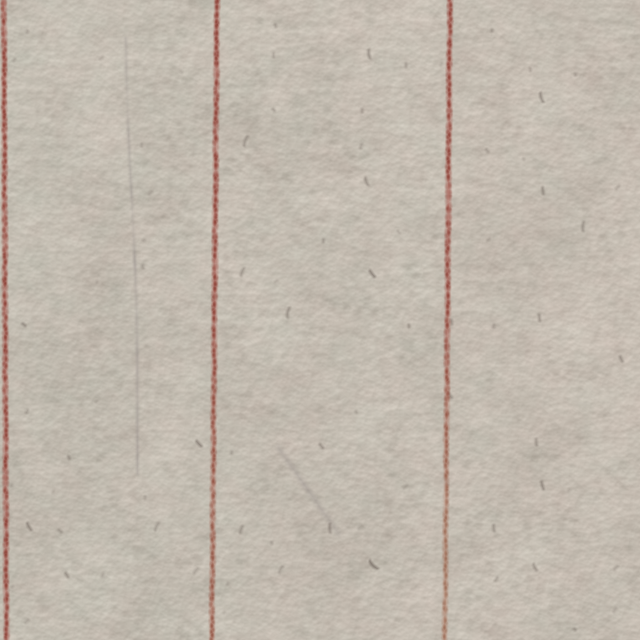
Reproduce this texture procedurally as a WebGL 2 fragment shader.

```glsl
#version 300 es
precision highp float;
// Worn grey rag paper ruled with three thin, uneven red vertical lines.
// Cellular noise gives grain and smudges, layered sines the clouds and laid
// streaks; blurred fibres and a few dull pencil marks lie on top.
#define LINE_HALF_WIDTH 0.0035
#define LINE_SOFTNESS 0.0036
#define GRAIN_STRENGTH 0.042
#define CLOUD_STRENGTH 0.022
#define STREAK_STRENGTH 0.020
#define SMUDGE_STRENGTH 0.036
#define LAID_BANDS 39.0
#define LAID_STRENGTH 0.008
#define FIBRE_GRID 15.0
#define FIBRE_CHANCE 0.36
uniform vec2 u_resolution;
out vec4 fragColor;

const vec3 PAPER = vec3(0.763, 0.734, 0.690);
const vec3 INK = vec3(0.63, 0.35, 0.31);
const vec3 FADED_INK = vec3(0.66, 0.46, 0.37);
const vec3 FIBRE = vec3(0.45, 0.41, 0.38);
const vec3 PENCIL = vec3(0.57, 0.54, 0.53);

vec2 hash2(vec2 p) {
    vec3 q = fract(p.xyx * vec3(0.1031, 0.1030, 0.0973));
    q += dot(q, q.yzx + 33.33);
    return fract((q.xx + q.yz) * q.zy);
}

// Distance to the nearest scattered point, in cells.
float cellular(vec2 p) {
    vec2 cell = floor(p);
    float nearest = 4.0;
    for (int i = 0; i < 9; i++) {
        vec2 corner = cell + vec2(i % 3, i / 3) - 1.0;
        nearest = min(nearest, distance(p, corner + hash2(corner + 40.0)));
    }
    return nearest;
}

// Cellular bumps lit from above.
float relief(vec2 p) {
    return cellular(p + vec2(0.12, -0.45)) - cellular(p);
}

// Slow cloudy variation from warped sines, about -1 to 1.
float mottle(vec2 p) {
    float sum = 0.0, weight = 0.5;
    for (int i = 0; i < 4; i++) {
        sum += weight * sin(p.x + 1.7 * sin(p.y * 0.8)) * sin(p.y + 1.3 * sin(p.x * 0.7));
        p = mat2(1.5, 1.1, -1.1, 1.5) * p + 2.3;
        weight *= 0.7;
    }
    return sum;
}

float segmentDistance(vec2 p, vec2 a, vec2 b) {
    vec2 ab = b - a;
    return length(p - a - ab * clamp(dot(p - a, ab) / dot(ab, ab), 0.0, 1.0));
}

float stroke(float d, float halfWidth, float softness) {
    float s = max(softness, 0.75 / u_resolution.y);
    return 1.0 - smoothstep(halfWidth - s, halfWidth + s, d);
}

vec3 paperColor(vec2 uv) {
    vec2 warped = uv + 0.003 * vec2(mottle(uv * 47.0), mottle(uv * 41.0 + 9.0));
    float grain = 0.8 * relief(uv * vec2(72.0, 104.0))
                + 0.8 * relief(uv * vec2(125.0, 150.0) + 17.0)
                + 0.9 * (0.5 - cellular(warped * vec2(56.0, 74.0) + 51.0));
    float blot = 1.0 - smoothstep(0.05, 0.55, cellular(warped * vec2(42.0, 56.0) + 23.0));
    blot *= smoothstep(-0.25, 0.6, mottle(uv * 27.0 + 5.0));
    float wave = uv.y * LAID_BANDS + 0.5 * mottle(uv * vec2(7.0, 4.0));
    float laid = sin(6.2832 * wave) * (0.6 + 0.6 * mottle(uv * 9.0 + 4.0));
    laid *= mix(0.3, 1.0, smoothstep(0.2, 0.7, uv.y));
    float cloud = mottle(uv * 11.0 + 3.0) + 0.8 * mottle(uv * 38.0);
    float streak = mottle(uv * vec2(26.0, 80.0) + 6.0);
    float tint = mottle(uv * 31.0 + 8.0) + 0.8 * (uv.x - 0.45);
    vec3 color = PAPER + GRAIN_STRENGTH * grain + LAID_STRENGTH * laid;
    color += CLOUD_STRENGTH * cloud + STREAK_STRENGTH * streak - SMUDGE_STRENGTH * blot;
    return color + vec3(0.008, -0.003, -0.001) * tint + 0.012 * (uv.x + uv.y - 1.0);
}

// Short bent fibres and flecks, one at most in each grid cell.
float fibres(vec2 uv) {
    vec2 cell = floor(uv * FIBRE_GRID);
    vec2 r = hash2(cell + 7.0), s = hash2(cell + 91.0);
    vec2 p = fract(uv * FIBRE_GRID) - mix(vec2(0.25), vec2(0.75), s);
    float angle = 0.5 + 2.0 * r.y, reach = mix(0.01, 0.12, s.x * s.y);
    p = mat2(cos(angle), -sin(angle), sin(angle), cos(angle)) * p;
    p.y += 3.0 * (s.y - 0.5) * p.x * p.x;
    float d = segmentDistance(p, vec2(-reach, 0.0), vec2(reach, 0.0)) / FIBRE_GRID;
    return step(r.x, FIBRE_CHANCE) * mix(0.25, 0.8, s.x * r.y) * stroke(d, 0.002, 0.0034);
}

// A long thin vertical scratch and a short diagonal smudge.
float pencilMarks(vec2 uv) {
    float bend = 0.003 * sin(uv.y * 9.0);
    float scratch = segmentDistance(uv + vec2(bend, 0.0), vec2(0.199, 0.94), vec2(0.217, 0.26));
    float smudge = segmentDistance(uv, vec2(0.435, 0.30), vec2(0.53, 0.165));
    float wear = 0.65 + 0.6 * mottle(uv * vec2(30.0, 22.0));
    return wear * max(0.5 * stroke(scratch, 0.002, 0.0035), 0.5 * stroke(smudge, 0.003, 0.006));
}

void main() {
    vec2 uv = gl_FragCoord.xy / u_resolution;
    vec3 color = mix(paperColor(uv), PENCIL, clamp(pencilMarks(uv), 0.0, 1.0));
    color = mix(color, FIBRE, fibres(uv));
    // Ruled lines: spacing grows slightly, each leans, beads and fades.
    for (float n = 0.0; n < 3.0; n++) {
        float center = 0.008 + 0.3085 * n + 0.0185 * n * n + 0.0004 * sin(uv.y * 43.0 + n * 2.0);
        center += (uv.y - 0.5) * (n < 0.5 ? -0.004 : 0.008);
        float bead = cellular(vec2(uv.x * 130.0, uv.y * 105.0 + n * 31.0)), d = abs(uv.x - center);
        float fade = n * 0.5 * (1.0 - smoothstep(0.1, 0.6, uv.y));
        float halfWidth = LINE_HALF_WIDTH + 0.0014 * (0.5 - bead) - 0.0004 * fade;
        vec3 ink = mix(INK, FADED_INK, fade) + 0.14 * (bead - 0.5);
        float cover = min(1.0, 1.08 - 0.45 * bead) * (1.0 - 0.15 * fade);
        color = mix(color, ink, cover * stroke(d, halfWidth, LINE_SOFTNESS));
    }
    fragColor = vec4(color, 1.0);
}
```
